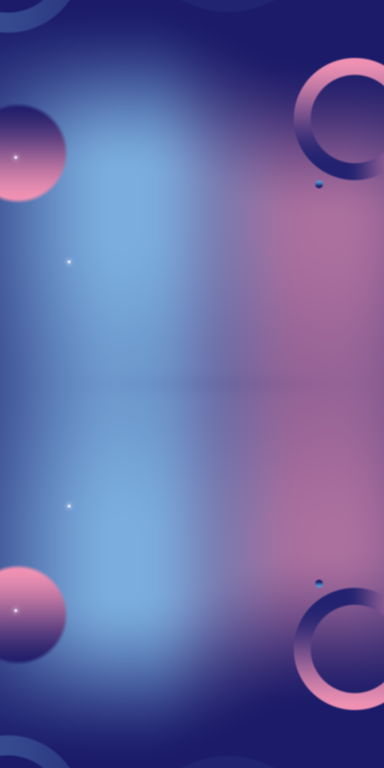
A Shadertoy shader for this background:

```glsl
// Blue and rose glows on deep navy, framed by soft balls, rings and sparkles.
// The canvas is folded about its horizontal midline, so each shape is drawn
// once with a distance function and appears in both halves.

#define NAVY vec3(0.105, 0.105, 0.41)
#define BLUE vec3(0.485, 0.685, 0.875)
#define ROSE vec3(0.675, 0.44, 0.62)
#define PINK vec3(0.96, 0.58, 0.71)
#define STEEL vec3(0.21, 0.29, 0.56)
#define BLUE_X 0.32
#define GLOW_WIDTH 0.36
#define MID_DIMMING 0.14
#define EDGE 0.004

float disc(vec2 p, vec2 center, float radius, float blur) {
    return 1.0 - smoothstep(-blur, blur, length(p - center) - radius);
}

float ring(vec2 p, vec2 center, float radius, float halfWidth) {
    float d = abs(length(p - center) - radius) - halfWidth;
    return 1.0 - smoothstep(-EDGE, EDGE, d);
}

float bell(float x, float width) {
    return exp(-x * x / (width * width));
}

// p.x runs across the canvas, p.y from the outer edge (0) to the midline (1)
vec3 glowField(vec2 p) {
    float side = smoothstep(0.37, 0.80, p.x);
    float rise = smoothstep(mix(0.0, 0.14, side), mix(0.46, 0.58, side), p.y);
    float center = clamp(p.x, BLUE_X, 0.87);
    float across = bell(p.x - center, GLOW_WIDTH);
    across *= 1.0 - 0.18 * bell(p.x - 0.58, 0.13);
    float dim = 1.0 - MID_DIMMING * smoothstep(0.6, 1.0, p.y);
    float crease = 0.05 * bell(1.0 - p.y, 0.025) * bell(p.x - 0.58, 0.3);
    return mix(NAVY, mix(BLUE, ROSE, side), rise * across * (dim - crease));
}

void mainImage(out vec4 fragColor, in vec2 fragCoord) {
    vec2 p = fragCoord / iResolution.xy * vec2(1.0, 2.0);
    p.y = 1.0 - abs(p.y - 1.0);
    vec3 color = glowField(p);

    // Faint shapes cut off by the outer edge
    color = mix(color, STEEL, 0.22 * disc(p, vec2(0.594, -0.224), 0.255, EDGE));
    vec3 arcColor = mix(STEEL, NAVY, smoothstep(0.0, 0.2, p.x) * 0.35);
    color = mix(color, arcColor, ring(p, vec2(0.021, -0.109), 0.168, 0.026));

    // Soft ball, shaded from navy to pink
    float ballShade = smoothstep(0.25, 0.54, p.y);
    vec3 ballColor = mix(NAVY, PINK, ballShade);
    color = mix(color, ballColor, disc(p, vec2(0.047, 0.399), 0.125, 0.008));

    // Large ring: pink outside, navy inside, lit again at the right
    float ringShade = 1.0 - smoothstep(0.13, 0.43, p.y);
    float relight = 0.5 * smoothstep(0.90, 1.02, p.x) * smoothstep(0.3, 0.42, p.y);
    vec3 ringColor = mix(NAVY + 0.03, PINK, max(ringShade, relight));
    color = mix(color, ringColor, ring(p, vec2(0.924, 0.310), 0.137, 0.022));

    // Small bead beside the ring
    vec3 beadColor = mix(vec3(0.32, 0.58, 0.82), NAVY, smoothstep(0.472, 0.488, p.y));
    color = mix(color, beadColor, disc(p, vec2(0.831, 0.480), 0.010, EDGE));

    // Sparkles with a small halo
    for (int i = 0; i < 2; i++) {
        vec2 sparkle = mix(vec2(0.041, 0.410), vec2(0.180, 0.682), float(i));
        float light = disc(p, sparkle, 0.0045, EDGE);
        light = max(light, 0.35 * bell(length(p - sparkle), 0.009));
        color = mix(color, vec3(0.93, 0.93, 1.0), 0.9 * light);
    }

    fragColor = vec4(color, 1.0);
}
```
